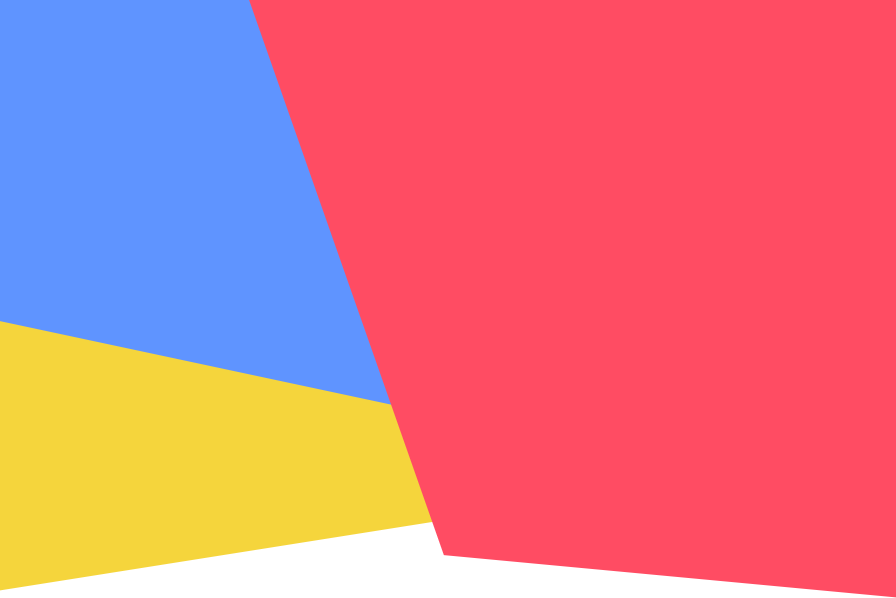
Give the GLSL for this background, as a WebGL 1 fragment shader.

```glsl
precision highp float;
// Flat paper-cut background: blue, yellow and red angular panels over white.

uniform vec2 u_resolution;

// Smooth coverage of the half-plane to the left of the line from a to b,
// with both points given as fractions of the canvas.
float leftOf(vec2 a, vec2 b) {
  vec2 along = normalize((b - a) * u_resolution);
  vec2 offset = gl_FragCoord.xy - a * u_resolution;
  return clamp(along.x * offset.y - along.y * offset.x + 0.5, 0.0, 1.0);
}

void main() {
  vec3 white = vec3(1.0);
  vec3 yellow = vec3(0.961, 0.835, 0.235);
  vec3 blue = vec3(0.373, 0.580, 1.0);
  vec3 red = vec3(1.0, 0.298, 0.388);

  // Left panels, stacked from the bottom upward
  vec3 color = mix(white, yellow, leftOf(vec2(0.0, 0.0127), vec2(0.4818, 0.127)));
  color = mix(color, blue, leftOf(vec2(0.0, 0.463), vec2(0.4362, 0.3235)));

  // Large red panel with its lower-left corner
  vec2 corner = vec2(0.4954, 0.0717);
  float redPanel = min(leftOf(vec2(0.278, 1.0), corner),
                       leftOf(corner, vec2(1.0, 0.001)));
  color = mix(color, red, redPanel);

  gl_FragColor = vec4(color, 1.0);
}
```
